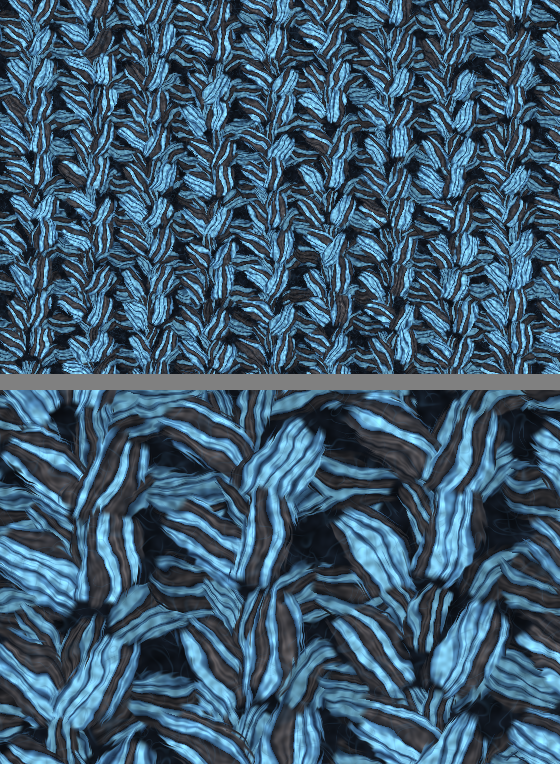
Top, the full canvas; bottom, a detail of the centre.
Write a Shadertoy shader that draws this texture.

```glsl
const float WALES = 9.4;            // stitch columns across
const float ROWS = 11.0;            // stitches down
const float ASPECT = 1.5;
const float LANES = 2.1;            // half the strands across one yarn
const float TWIST = -1.2;
const float BLUE_ODD = 0.95;        // chance of blue in odd and even strands
const float BLUE_EVEN = 0.25;
const float JITTER = 0.15;
const float FUZZ = 0.34;
const float FRAY = 0.016;
const vec2 STITCH_SIZE = vec2(0.60, 0.28);
const vec2 PURL_SIZE = vec2(0.50, 0.27);
const vec2 STALK_SIZE = vec2(0.45, 0.17);
const vec3 GAP = vec3(0.055, 0.075, 0.105);
const vec3 BROWN = vec3(0.27, 0.265, 0.28);
const vec3 DEEP_BLUE = vec3(0.10, 0.18, 0.29);
const vec3 MID_BLUE = vec3(0.30, 0.51, 0.68);
const vec3 PALE_BLUE = vec3(0.50, 0.78, 0.92);

vec2 hash2(vec2 p) {
    vec3 h = fract(p.xyx * vec3(0.1031, 0.1030, 0.0973));
    h += dot(h, h.yzx + 33.33);
    return fract((h.xx + h.yz) * h.zy);
}

float cornerSlope(vec2 cell, vec2 offset) {
    float angle = 6.2832 * hash2(cell).x;
    return dot(vec2(cos(angle), sin(angle)), offset);
}

float gradientNoise(vec2 p) {
    vec2 i = floor(p), f = fract(p), e = vec2(0.0, 1.0);
    vec2 s = f * f * f * (f * (f * 6.0 - 15.0) + 10.0);
    return mix(mix(cornerSlope(i, f), cornerSlope(i + e.yx, f - e.yx), s.x),
               mix(cornerSlope(i + e.xy, f - e.xy), cornerSlope(i + e.yy, f - e.yy), s.x), s.y);
}

// One short length of plied yarn: colour and coverage
vec4 yarn(vec2 d, float angle, vec2 size, float bend, float seed) {
    vec2 dir = vec2(cos(angle), sin(angle));
    float u = dot(d, dir) / size.x;
    float v = dot(d, vec2(-dir.y, dir.x)) / size.y;
    v += bend * (u * u - 0.4);
    if (abs(u) > 1.0 || abs(v) > 1.2) return vec4(0.0);

    float wobble = gradientNoise(vec2(u * 1.2 + seed * 37.0, v * 1.2 + seed * 91.0));
    float width = mix(0.3, 1.0, sqrt(1.0 - u * u));
    float across = v / width;
    float lane = across * LANES + u * TWIST + wobble * 1.1 + seed * 7.0;
    float id = floor(lane);
    float ridge = 2.0 * fract(lane) - 1.0;
    vec2 strand = hash2(vec2(id + 40.0, seed * 613.0));
    float fibre = gradientNoise(vec2(u * 2.5 + seed * 50.0, lane * 4.5));

    // Each strand frays out at its own length
    float cover = smoothstep(1.0, 0.8, abs(u) + 0.45 * strand.y * u * u)
                * smoothstep(1.08, 0.9, abs(across) + 0.4 * wobble + 0.35 * fibre);

    // Rounded strands, alternating blue and brown
    float light = (1.0 - ridge * ridge * 0.8) * (1.0 - 0.25 * across * across);
    light *= (0.85 + 0.35 * strand.y) * (1.0 + 0.9 * fibre) * (1.0 - 0.3 * u * u);
    vec3 blue = mix(DEEP_BLUE, MID_BLUE, smoothstep(0.05, 0.6, light));
    blue = mix(blue, PALE_BLUE, smoothstep(0.5, 0.9, light));
    vec3 brown = mix(GAP, BROWN, light);
    float share = mix(BLUE_EVEN, BLUE_ODD, mod(id, 2.0));
    return vec4(mix(brown, blue, step(strand.x, share)), cover);
}

// Thin stray hairs along the contours of warped noise
float hairs(vec2 p) {
    vec2 warp = vec2(gradientNoise(p * 1.7), gradientNoise(p * 1.7 + 19.0));
    float line = abs(gradientNoise(p * 2.3 + warp * 1.6));
    return smoothstep(0.08, 0.0, line) * smoothstep(-0.2, 0.25, gradientNoise(p * 1.9 + 57.0));
}

void mainImage(out vec4 fragColor, in vec2 fragCoord) {
    // One unit is the height of a stitch
    vec2 p = fragCoord / iResolution.y * ROWS;
    float pitch = ASPECT * ROWS / WALES;
    vec2 q = p + 0.14 * vec2(gradientNoise(p * 0.45), gradientNoise(p * 0.45 + 31.0));
    q += FRAY * vec2(gradientNoise(p * 11.0), gradientNoise(p * 11.0 + 47.0));
    vec3 col = GAP * (1.0 + 0.7 * gradientNoise(p * 5.0));
    float wale = floor(q.x / pitch);

    // Layer 0 is the sunken purl yarn, 1 the stalks, 2 the raised V stitches
    for (int layer = 0; layer < 3; layer++)
    for (int i = -1; i <= 1; i++) {
        float column = wale + float(i);
        float shift = 0.4 * hash2(vec2(column + 11.0, 5.0)).x;
        float row = floor(q.y - shift);
        for (int j = 1; j >= -1; j--)
        for (int k = 0; k < 2; k++) {
            float side = float(2 * k - 1);
            vec2 cell = vec2(column, row + float(j));
            vec2 key = cell * vec2(2.0, 1.0) + vec2(float(k) + 20.0, 20.0 + 70.0 * float(layer));
            vec2 rnd = hash2(key);
            vec2 center = (cell + 0.5) * vec2(pitch, 1.0) + vec2(0.0, shift);
            vec2 d = q - center - (rnd - 0.5) * 2.0 * JITTER;
            float tilt = (rnd.y - 0.5) * 0.6;
            vec4 piece;
            if (layer == 0) {
                piece = yarn(d - vec2(side * 0.66, -0.36), side * (0.35 + tilt), PURL_SIZE, 0.4 * side, rnd.x);
                piece.rgb *= 0.74;
            } else if (layer == 1) {
                piece = yarn(d - vec2(side * 0.13, 0.3), 1.57 - side * 0.25 + tilt, STALK_SIZE, 0.3 * side, rnd.x);
                piece.rgb *= 0.82;
            } else {
                float lean = side < 0.0 ? -0.94 : 1.06;
                piece = yarn(d - vec2(side * 0.35, 0.0), lean + tilt, STITCH_SIZE, -0.3 * side, rnd.x);
                piece.rgb *= 0.97 + 0.1 * rnd.y;
            }
            col = mix(col, piece.rgb, piece.a);
        }
    }

    // Wool fuzz and fine grain
    float fuzz = max(hairs(p * 1.2), max(hairs(p.yx * 1.6 + 83.0), hairs(p * 2.1 + 29.0)));
    col = mix(col, MID_BLUE * 0.8, FUZZ * fuzz * (0.6 + 0.4 * gradientNoise(p * 3.0)));
    col *= 1.0 + 0.4 * gradientNoise(p * 12.0);
    fragColor = vec4(clamp(col, 0.0, 1.0), 1.0);
}
```
